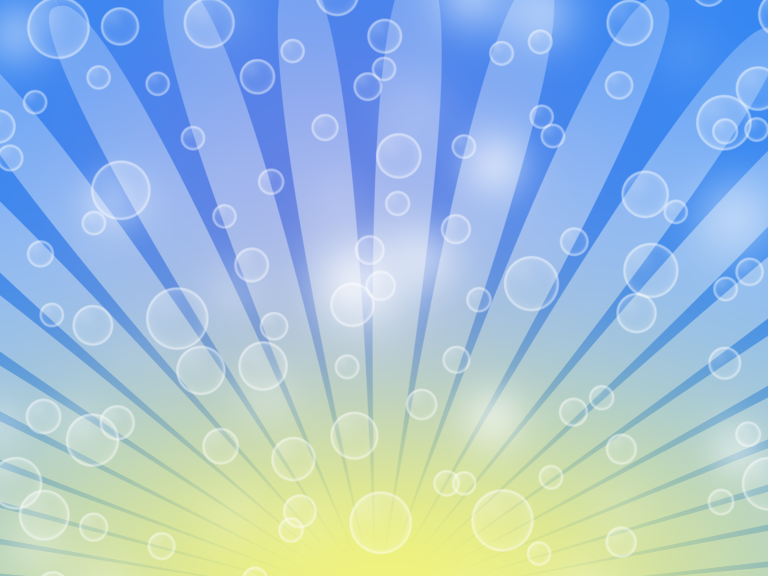
This background is drawn by a WebGL 2 fragment shader. Its source:

```glsl
#version 300 es
precision highp float;

uniform vec2 u_resolution;
out vec4 fragColor;

const float PI = 3.14159265;

const vec3 AZURE = vec3(0.21, 0.53, 0.95);
const vec3 VIOLET = vec3(0.38, 0.50, 0.90);
const vec3 SUN_YELLOW = vec3(0.94, 0.95, 0.49);
const vec3 WHITE = vec3(1.0);

// Lengths are fractions of the canvas height
const vec2 VIOLET_CENTER = vec2(0.56, 0.64);
const float VIOLET_RADIUS = 0.42;
const vec2 RAY_CENTER = vec2(0.653, -0.05);
const vec2 RAY_STRETCH = vec2(1.47, 1.0);
const float RAY_SPACING = PI / 24.0;
const float RAY_PHASE = 0.15;
const float RAY_LENGTH = 1.105;
const float RAY_FILL = 0.9;
const float RAY_TAPER = 0.37;
const vec2 SUN_CENTER = vec2(0.668, -0.02);
const vec2 SUN_RADIUS = vec2(0.82, 0.373);
const vec2 HALO_CENTER = vec2(0.63, 0.51);
const float HALO_RADIUS = 0.10;
const float HALO_ALPHA = 0.45;
const float MIST_CELL = 0.21;
const float MIST_ALPHA = 0.5;
const float BUBBLE_CELL = 0.13;
const vec2 BUBBLE_RADII = vec2(0.021, 0.056);

vec3 hash3(vec2 p) {
    vec3 q = fract(p.xyx * vec3(0.1031, 0.1030, 0.0973) + 0.37);
    q += dot(q, q.yxz + 33.33);
    return fract((q.xxy + q.yzz) * q.zyx);
}

float gaussian(vec2 offset) {
    return exp(-dot(offset, offset));
}

// Opacity of the tapering petals fanned around RAY_CENTER
float rays(vec2 p, float pixel) {
    vec2 q = (p - RAY_CENTER) / RAY_STRETCH;
    float radius = length(q);
    float turn = fract(atan(q.x, q.y) / RAY_SPACING + RAY_PHASE) - 0.5;
    float reach = radius / RAY_LENGTH;
    float fill = RAY_FILL * pow(max(1.0 - reach * reach, 0.0), RAY_TAPER);
    float edge = (0.5 * fill - abs(turn)) * RAY_SPACING * radius;
    float cover = smoothstep(-0.6 * pixel, 0.6 * pixel, edge);
    return cover * mix(0.42, 0.25, smoothstep(0.68, 1.08, radius));
}

// Soft white patches, one per jittered cell
float mist(vec2 p) {
    vec2 home = floor(p / MIST_CELL);
    float clear = 1.0;
    for (int y = -1; y <= 1; y++) {
        for (int x = -1; x <= 1; x++) {
            vec2 cell = home + vec2(x, y);
            vec3 rnd = hash3(cell + 71.0);
            vec2 offset = p - (cell + rnd.xy) * MIST_CELL;
            float size = mix(0.05, 0.075, rnd.y);
            clear *= 1.0 - MIST_ALPHA * rnd.z * rnd.z * gaussian(offset / size);
        }
    }
    return 1.0 - clear;
}

// Glassy disc: faint body, brighter border, thin rim and a corner sheen
float bubble(vec2 offset, float radius, float pixel) {
    float dist = length(offset);
    float inside = 1.0 - smoothstep(-pixel, pixel, dist - radius);
    float t = min(dist / radius, 1.0);
    float rim = 1.0 - smoothstep(0.0, 0.0025 + pixel, abs(dist - radius + 0.002));
    float sheen = gaussian((offset / radius - vec2(-0.35, 0.45)) / 0.5);
    return inside * (0.08 + 0.2 * pow(t, 5.0) + 0.12 * sheen) + 0.26 * rim;
}

// Bubbles scattered over a jittered grid
float bubbles(vec2 p, float pixel) {
    vec2 home = floor(p / BUBBLE_CELL);
    float clear = 1.0;
    for (int y = -1; y <= 1; y++) {
        for (int x = -1; x <= 1; x++) {
            vec2 cell = home + vec2(x, y);
            vec3 rnd = hash3(cell + 19.0);
            float radius = mix(BUBBLE_RADII.x, BUBBLE_RADII.y, pow(rnd.z, 3.0));
            vec2 offset = p - (cell + rnd.xy) * BUBBLE_CELL;
            clear *= 1.0 - bubble(offset, radius, pixel);
        }
    }
    return 1.0 - clear;
}

void main() {
    float pixel = 1.0 / u_resolution.y;
    vec2 p = gl_FragCoord.xy * pixel;

    // Sky and fan of rays
    vec3 color = mix(AZURE, VIOLET, gaussian((p - VIOLET_CENTER) / VIOLET_RADIUS));
    color = mix(color, WHITE, rays(p, pixel));

    // Sunlight rising from the lower edge
    color = mix(color, SUN_YELLOW, gaussian((p - SUN_CENTER) / SUN_RADIUS));

    // Haze and bubbles
    color = mix(color, WHITE, HALO_ALPHA * gaussian((p - HALO_CENTER) / HALO_RADIUS));
    color = mix(color, WHITE, mist(p));
    color = mix(color, WHITE, bubbles(p, pixel));

    fragColor = vec4(color, 1.0);
}
```
